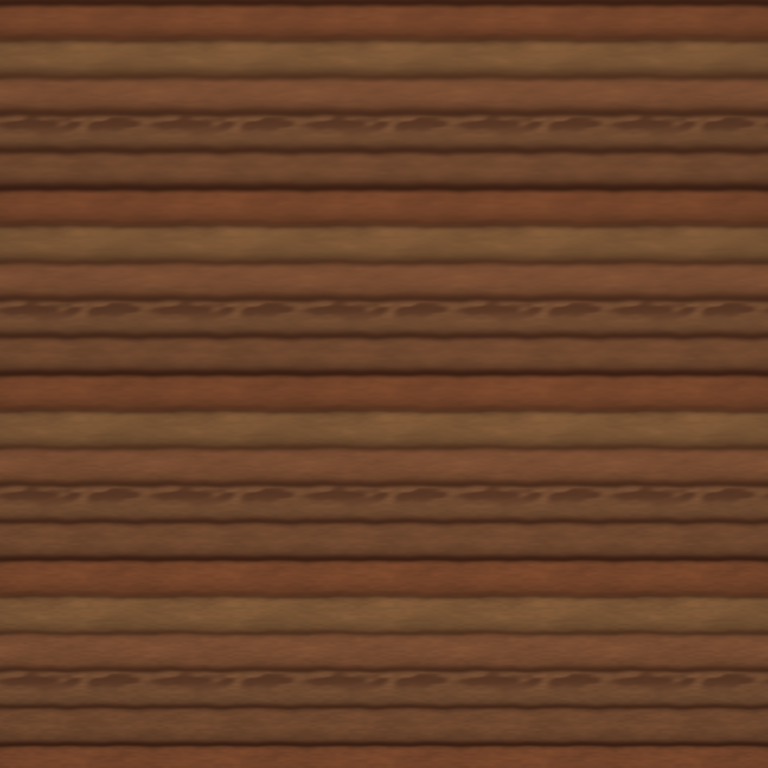
This texture is drawn by a Shadertoy shader. Its source:

```glsl
const vec3 boardColor[5] = vec3[5](
    vec3(0.465, 0.275, 0.170), vec3(0.480, 0.335, 0.210), vec3(0.470, 0.300, 0.195),
    vec3(0.455, 0.305, 0.200), vec3(0.440, 0.285, 0.185));
const float seamDepth[5] = float[5](0.40, 0.48, 0.62, 0.70, 0.95);

float hash(vec2 p) {
    return fract(sin(dot(p, vec2(127.1, 311.7))) * 43758.5453);
}

// Value noise that wraps after the given number of cells
float noise(vec2 p, vec2 period) {
    vec2 i = floor(p), f = fract(p);
    f = f * f * (3.0 - 2.0 * f);
    vec2 a = mod(i, period), b = mod(i + 1.0, period);
    return mix(mix(hash(a), hash(vec2(b.x, a.y)), f.x),
               mix(hash(vec2(a.x, b.y)), hash(b), f.x), f.y);
}

// Noise over one tile: x spans 0..1, y spans five boards
float tileNoise(vec2 tile, vec2 cells) {
    return noise(tile * cells, cells * vec2(1.0, 5.0));
}

void mainImage(out vec4 fragColor, in vec2 fragCoord) {
    vec2 uv = fragCoord / iResolution.xy;

    // Five tiles across, five boards per tile counted from the top
    vec2 tile = vec2(uv.x * 5.0, (1.0 - uv.y - 0.003) / 0.0483);
    float wobble = tileNoise(tile, vec2(9.0, 2.0)) - 0.5;
    float v = tile.y + 0.05 * wobble;
    float f = fract(v);
    int board = int(mod(floor(v), 5.0));
    int above = (board + 4) % 5;
    int below = (board + 1) % 5;

    // Board colour, blended softly across the seams
    vec3 color = boardColor[board];
    color = mix(color, boardColor[above], 0.5 - 0.5 * smoothstep(0.0, 0.1, f));
    color = mix(color, boardColor[below], 0.5 * smoothstep(0.9, 1.0, f));

    // Rounded shading
    color *= 1.0 - 0.15 * smoothstep(0.45, 1.0, f) - 0.15 * (1.0 - smoothstep(0.0, 0.2, f));

    // Broad mottling and grain, with finer streaks lower down
    float mottle = tileNoise(tile, vec2(4.0, 2.0)) + 0.6 * tileNoise(tile, vec2(11.0, 5.0));
    float grain = tileNoise(tile + vec2(0.0, 0.1 * wobble), vec2(6.0, 12.0));
    float fine = tileNoise(tile, vec2(24.0, 18.0));
    float sharpness = 1.0 - smoothstep(0.0, 0.7, uv.y);
    color *= 1.0 + 0.08 * (mottle - 0.8) + 0.05 * (grain - 0.5);
    color *= 1.0 + mix(0.03, 0.08, sharpness) * (fine - 0.5);

    // Smoky stains hang from the top edge of the fourth board
    float smoke = 0.65 * tileNoise(tile + vec2(0.12 * f, 0.0), vec2(5.0, 3.0))
                + 0.35 * tileNoise(tile + vec2(0.2 * f, 0.0), vec2(13.0, 7.0));
    float hang = smoothstep(0.0, 0.12, f) * (1.0 - smoothstep(0.2, 0.75, f));
    float stain = smoothstep(0.38, 0.75, smoke) * hang;
    stain *= board == 3 ? 1.0 : 0.15;
    color = mix(color, vec3(0.29, 0.17, 0.115), 0.75 * stain);

    // Dark seams: wide shadow above, narrow edge below, softer towards the top
    float width = mix(0.055, 0.10, uv.y);
    float upper = exp(-pow(f / width, 2.0)) * seamDepth[above];
    float lower = exp(-pow((1.0 - f) / (1.7 * width), 2.0)) * seamDepth[board];
    color = mix(color, vec3(0.22, 0.115, 0.07), clamp(upper + lower, 0.0, 1.0));

    // Slow tonal drift over the whole wall
    color *= 0.97 + 0.05 * noise(uv * vec2(3.0, 4.0), vec2(64.0));
    fragColor = vec4(color, 1.0);
}
```
